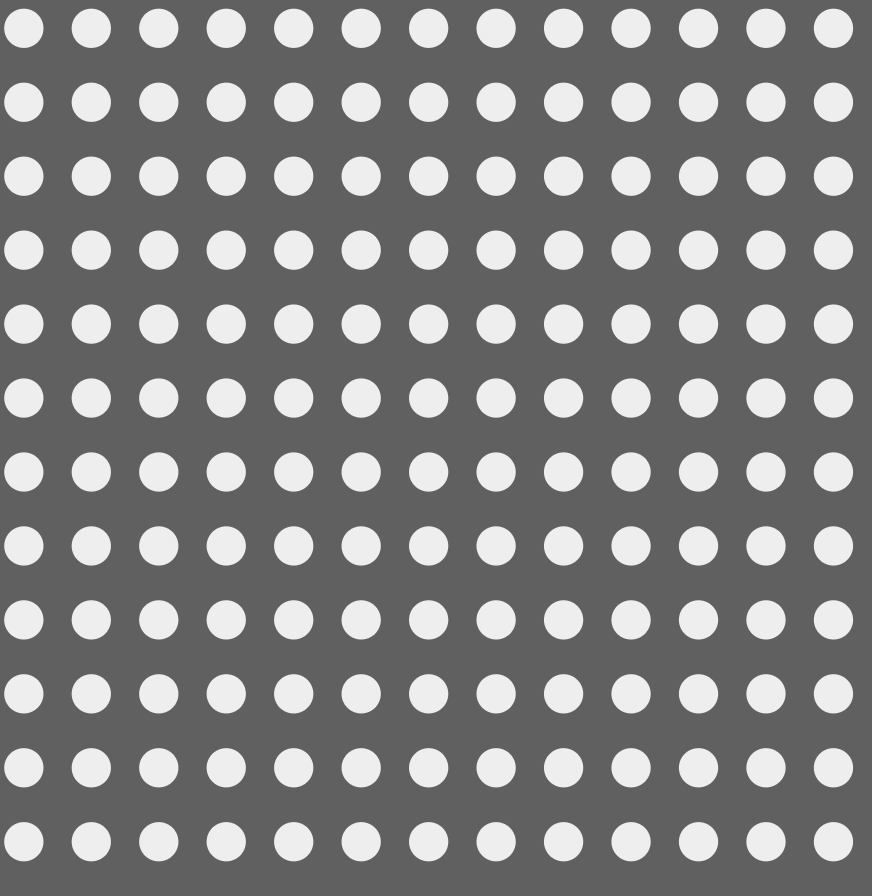
Write a WebGL 1 fragment shader that draws this pattern.

```glsl
precision highp float;
// Pale round dots in a straight grid of 13 columns and 12 rows on flat grey.

uniform vec2 u_resolution;

// Lengths are fractions of the canvas height, measured from the top left.
const vec2 GRID_COUNT = vec2(13.0, 12.0);
const vec2 FIRST_CENTER = vec2(0.0266, 0.0316);
const vec2 PITCH = vec2(0.0753, 0.08253);
const float DOT_RADIUS = 0.0219;
const vec3 GROUND_COLOR = vec3(0.378);
const vec3 DOT_COLOR = vec3(0.933);

// Signed distance to the nearest dot of the bounded grid.
float dotGridDistance(vec2 p) {
  vec2 cell = floor((p - FIRST_CENTER) / PITCH + 0.5);
  cell = clamp(cell, vec2(0.0), GRID_COUNT - 1.0);
  return length(p - FIRST_CENTER - cell * PITCH) - DOT_RADIUS;
}

void main() {
  float pixel = 1.0 / u_resolution.y;
  vec2 p = vec2(gl_FragCoord.x, u_resolution.y - gl_FragCoord.y) * pixel;

  // One-pixel soft edge around each dot.
  float coverage = clamp(0.5 - dotGridDistance(p) / pixel, 0.0, 1.0);
  gl_FragColor = vec4(mix(GROUND_COLOR, DOT_COLOR, coverage), 1.0);
}
```
